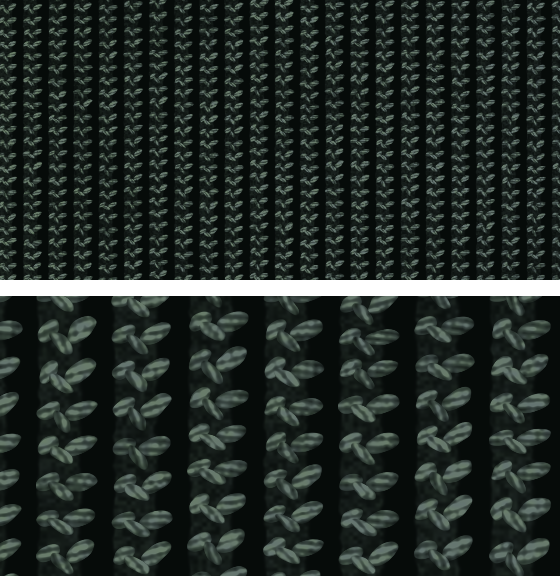
Top, the full canvas; bottom, a detail of the centre.
Write a WebGL 1 fragment shader that draws this texture.

```glsl
precision highp float;
uniform vec2 u_resolution;

float hash(vec2 p) {
  vec3 h = fract(vec3(p.xyx) * 0.1031);
  h += dot(h, h.yzx + 33.33);
  return fract((h.x + h.y) * h.z);
}

float noise(vec2 p) {
  vec2 i = floor(p), f = fract(p);
  f = f * f * (3.0 - 2.0 * f);
  return mix(mix(hash(i), hash(i + vec2(1.0, 0.0)), f.x),
             mix(hash(i + vec2(0.0, 1.0)), hash(i + 1.0), f.x), f.y);
}

// Lays one leaf-shaped loop of twisted yarn over the tone beneath it.
float layYarn(float under, vec2 p, vec2 center, float angle, vec2 size, float seed) {
  vec2 d = p - center;
  float tilt = angle + 0.5 * (seed - 0.5);
  float c = cos(tilt), s = sin(tilt);
  vec2 local = vec2(c * d.x + s * d.y, c * d.y - s * d.x);
  vec2 r = local / size;
  float height = 1.0 - dot(r, r);
  float softness = clamp(45.0 / (u_resolution.x * size.y), 0.1, 0.9);
  float ply = 0.5 + 0.5 * sin(52.0 * local.y + 20.0 * local.x + 6.283 * seed);
  float tone = (0.2 + 0.5 * sqrt(max(height, 0.0))) * (0.55 + 0.6 * ply);
  tone *= 0.8 + 0.4 * seed + 0.25 * r.y;
  return mix(under, tone, smoothstep(0.0, softness, height));
}

void main() {
  vec2 uv = gl_FragCoord.xy / u_resolution;
  vec2 grid = uv * vec2(22.25, 22.6) - vec2(0.89, 0.0);
  float rib = floor(grid.x);

  // Uneven rib edges and stitch spacing
  grid.y += 0.35 * hash(vec2(rib + 9.0, 4.0))
          + 0.35 * noise(vec2(rib * 7.3 + 90.0, grid.y * 0.4));
  float x = grid.x - rib + 0.05 * (noise(grid * vec2(5.0, 4.0) + 60.0) - 0.5);
  float row = floor(grid.y);

  // Dark gap and shaded rib core
  float core = smoothstep(0.0, 0.07, x) * (1.0 - smoothstep(0.55, 0.65, x));
  float tone = 0.13 * core;

  // Three crossed loops per stitch, upper rows underneath
  for (int i = 1; i >= -1; i--) {
    float stitch = row + float(i);
    vec2 p = vec2(x, (grid.y - stitch - 0.5) * 0.49);
    vec2 id = vec2(rib + 20.0, stitch + 20.0);
    float a = hash(id), b = hash(id + 71.0), c = hash(id + 137.0);
    tone = layYarn(tone, p, vec2(0.17, 0.03 * a), 0.6, vec2(0.18, 0.11), a);
    tone = layYarn(tone, p, vec2(0.59, 0.04 * b), 0.45, vec2(0.24, 0.125), b);
    tone = layYarn(tone, p, vec2(0.34, -0.14 + 0.04 * c), -0.7, vec2(0.2, 0.09), c);
  }

  // Fibre grain and broad wear
  float grain = noise(grid * vec2(17.0, 9.0) + 40.0);
  float fuzz = noise(grid * vec2(8.0, 5.0) + 150.0);
  float wear = noise(uv * vec2(6.0, 3.0) + 5.0);
  tone *= (0.5 + 0.7 * grain + 0.3 * fuzz) * (0.9 + 0.25 * wear);

  // Dark green yarn, drifting between olive and slate
  float slate = noise(grid * vec2(9.0, 6.0) + 210.0) * 0.7 + 0.3 * uv.x;
  vec3 gapColor = vec3(0.025, 0.043, 0.037);
  vec3 yarnColor = mix(vec3(0.20, 0.26, 0.21), vec3(0.20, 0.24, 0.24), slate);
  vec3 glintColor = mix(vec3(0.42, 0.50, 0.41), vec3(0.39, 0.45, 0.45), slate);
  vec3 color = mix(gapColor, yarnColor, smoothstep(0.0, 0.4, tone));
  color = mix(color, glintColor, smoothstep(0.35, 0.8, tone));
  gl_FragColor = vec4(color, 1.0);
}
```
